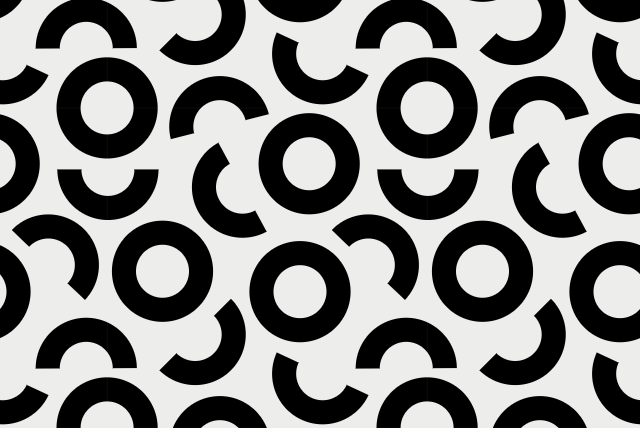
Reproduce this pattern procedurally as a Shadertoy shader.

```glsl
// Bold black rings and half rings scattered over a pale ground, in a square
// tile that repeats twice across the canvas. Each shape is a signed distance
// wrapped around the tile edges, so shapes cross the borders without a break.

const float REPEATS = 2.0;         // tiles across the canvas width
const float TILE = 384.0;          // design units per tile side
const float OUTER = 60.7;          // outer radius of every ring
const float INNER = 31.8;          // inner radius of every ring
const vec3 PAPER = vec3(0.929, 0.929, 0.922);
const vec3 INK = vec3(0.0);

const vec2 SEAM = vec2(128.7, 129.6);  // faint hairline joins in the ink
const float SEAM_WIDTH = 0.7;
const float SEAM_STRENGTH = 0.09;

// Full rings: centre, with y running down from the top of the tile
const vec2 RINGS[4] = vec2[4](
    vec2(128.5, 129.5), vec2(371.0, 196.5),
    vec2(195.0, 325.5), vec2(360.0, 350.0));

// Half rings: centre, and the direction of the bulge in degrees (clockwise)
const vec3 ARCS[7] = vec3[7](
    vec3(103.5, 58.0, -90.3), vec3(234.2, 401.4, 45.0),
    vec3(387.2, 64.5, 114.9), vec3(263.8, 152.0, -104.3),
    vec3(129.5, 203.3, 90.0), vec3(291.0, 224.6, 151.5),
    vec3(58.0, 318.0, -46.3));

// Offset to the nearest repeat of a point
vec2 wrapTile(vec2 p) {
    return p - TILE * round(p / TILE);
}

float ringDistance(vec2 p) {
    return abs(length(p) - 0.5 * (OUTER + INNER)) - 0.5 * (OUTER - INNER);
}

// Ring cut straight through its centre, keeping the side facing the angle
float arcDistance(vec2 p, float angle) {
    return max(ringDistance(p), -dot(p, vec2(cos(angle), sin(angle))));
}

float patternDistance(vec2 p) {
    float d = TILE;
    for (int i = 0; i < RINGS.length(); i++)
        d = min(d, ringDistance(wrapTile(p - RINGS[i])));
    for (int i = 0; i < ARCS.length(); i++)
        d = min(d, arcDistance(wrapTile(p - ARCS[i].xy), radians(ARCS[i].z)));
    return d;
}

// Box-filtered coverage for a signed distance
float coverage(float d, float pixel) {
    return clamp(0.5 - d / pixel, 0.0, 1.0);
}

void mainImage(out vec4 fragColor, in vec2 fragCoord) {
    // Design units, measured from the top left corner
    float pixel = TILE * REPEATS / iResolution.x;
    vec2 p = vec2(fragCoord.x, iResolution.y - fragCoord.y) * pixel;

    // Hairlines show only within the ink
    vec2 offset = abs(wrapTile(p - SEAM));
    float lineWidth = max(SEAM_WIDTH, pixel);
    float seam = coverage(min(offset.x, offset.y) - 0.5 * lineWidth, pixel);
    seam *= SEAM_STRENGTH * SEAM_WIDTH / lineWidth;

    vec3 ink = mix(INK, PAPER, seam);
    vec3 color = mix(PAPER, ink, coverage(patternDistance(p), pixel));
    fragColor = vec4(color, 1.0);
}
```
